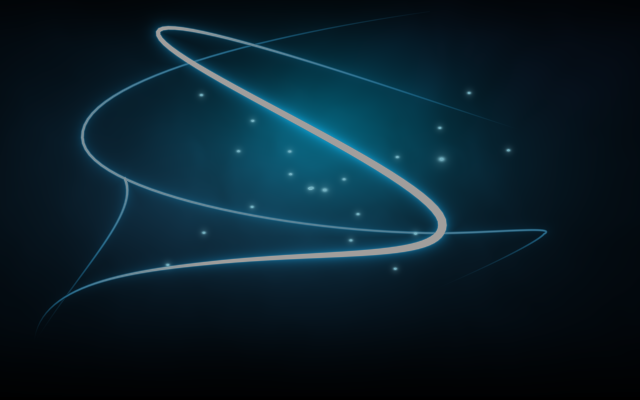
Write a WebGL 2 fragment shader that draws this background.

```glsl
#version 300 es
precision highp float;
// Glowing tapered ribbons looping over a smoky teal and navy backdrop with sparks.
uniform vec2 u_resolution;
out vec4 fragColor;

float hash(vec2 p) {
    return fract(sin(dot(p, vec2(127.1, 311.7))) * 43758.5);
}

float noise(vec2 p) {
    vec2 i = floor(p), f = fract(p);
    f = f * f * (3.0 - 2.0 * f);
    return mix(mix(hash(i), hash(i + vec2(1, 0)), f.x),
               mix(hash(i + vec2(0, 1)), hash(i + vec2(1, 1)), f.x), f.y);
}

float fbm(vec2 p) {
    float sum = 0.0, amp = 0.5;
    for (int i = 0; i < 4; i++) {
        sum += amp * noise(p);
        p = mat2(1.6, 1.2, -1.2, 1.6) * p + 3.7;
        amp *= 0.5;
    }
    return sum;
}

// Soft elliptical pool of light
float pool(vec2 p, vec2 center, vec2 radius) {
    vec2 q = (p - center) / radius;
    return exp(-dot(q, q));
}

vec2 bezier(vec2 a, vec2 b, vec2 c, vec2 d, float t) {
    float s = 1.0 - t;
    return s * s * s * a + 3.0 * s * s * t * b + 3.0 * s * t * t * c + t * t * t * d;
}

// Tapered cubic stroke; light holds glow, coverage and paleness
void ribbon(vec2 p, vec2 a, vec2 b, vec2 c, vec2 d, float w0, float w1, inout vec3 light) {
    const float STEPS = 28.0;
    float nearest = 1e3, along = 0.0;
    vec2 start = a;
    for (float i = 1.0; i <= STEPS; i++) {
        vec2 end = bezier(a, b, c, d, i / STEPS), seg = end - start;
        float h = clamp(dot(p - start, seg) / dot(seg, seg), 0.0, 1.0);
        float dist = length(p - start - seg * h);
        if (dist < nearest) {
            nearest = dist;
            along = (i - 1.0 + h) / STEPS;
        }
        start = end;
    }
    float width = mix(w0, w1, along), soft = 1.0 / u_resolution.y;
    float cover = 1.0 - smoothstep(max(width - soft, 0.0), width + soft, nearest);
    float halo = exp(-max(nearest - width, 0.0) / 0.012) * smoothstep(0.0, 0.008, width);
    light = max(light, vec3(halo, cover * smoothstep(0.0, 0.0025, width),
                            cover * smoothstep(0.001, 0.0055, width)));
}

float spark(vec2 p, vec2 center, float size) {
    return pool(p, center, size * vec2(1.2, 0.85)) + 0.2 * pool(p, center, size * vec2(2.8));
}

void main() {
    vec2 p = gl_FragCoord.xy / u_resolution.y;

    // Backdrop pools
    vec3 col = vec3(0.006, 0.02, 0.035);
    col += vec3(0.035, 0.12, 0.17) * pool(p, vec2(0.7, 0.56), vec2(0.72, 0.36));
    col += vec3(0.035, 0.06, 0.08) * pool(p, vec2(0.65, 0.5), vec2(0.45, 0.2));
    col += vec3(-0.03, 0.19, 0.21) * pool(p, vec2(0.83, 0.66), vec2(0.33, 0.2));

    // Smoke, strongest at the upper right
    float smoke = fbm(p * 4.0 + 1.5 * fbm(p * 3.0));
    col *= 0.8 + 0.4 * smoke;
    col += vec3(0.03, 0.03, 0.08) * smoke * pool(p, vec2(1.25, 0.85), vec2(0.3, 0.17));
    col *= smoothstep(-0.08, 0.22, p.y) * (1.0 - 0.5 * smoothstep(0.88, 1.04, p.y));

    // Broad bright loop
    vec3 light = vec3(0);
    vec2 crest = vec2(0.396, 0.912), bend = vec2(1.106, 0.437);
    vec2 under = vec2(0.521, 0.342), tail = vec2(0.085, 0.142);
    ribbon(p, vec2(1.313, 0.671), vec2(1.0, 0.771), vec2(0.365, 0.996), crest, 0.0, 0.006, light);
    ribbon(p, crest, vec2(0.427, 0.829), vec2(1.117, 0.544), bend, 0.006, 0.0115, light);
    ribbon(p, bend, vec2(1.104, 0.35), vec2(0.833, 0.375), under, 0.0115, 0.005, light);
    ribbon(p, under, vec2(0.292, 0.319), vec2(0.096, 0.281), tail, 0.005, 0.0, light);

    // Slender loop and its branch
    vec2 left = vec2(0.206, 0.656), cross = vec2(1.104, 0.417), tip = vec2(1.36, 0.415);
    ribbon(p, vec2(1.073, 0.971), vec2(0.688, 0.917), vec2(0.198, 0.802), left, 0.0003, 0.004, light);
    ribbon(p, left, vec2(0.21, 0.521), vec2(0.729, 0.417), cross, 0.004, 0.0028, light);
    ribbon(p, cross, vec2(1.25, 0.419), vec2(1.396, 0.435), tip, 0.0028, 0.002, light);
    ribbon(p, tip, vec2(1.344, 0.396), vec2(1.229, 0.337), vec2(1.073, 0.271), 0.002, 0.0, light);
    ribbon(p, vec2(0.312, 0.554), vec2(0.35, 0.469), vec2(0.208, 0.337), tail, 0.004, 0.0, light);

    col += vec3(0.02, 0.2, 0.28) * light.x;
    col = mix(col, mix(vec3(0.12, 0.43, 0.58), vec3(0.63, 0.62, 0.61), light.z), light.y);

    // Scattered sparks and two larger accents
    float sparks = spark(p, vec2(1.104, 0.602), 0.007) + spark(p, vec2(0.812, 0.525), 0.006);
    for (float i = 0.0; i < 19.0; i++) {
        vec2 h = fract(i * vec2(0.755, 0.57) + 0.3);
        float angle = 6.2832 * h.x;
        vec2 center = vec2(0.78, 0.53) + vec2(0.6, 0.32) * h.y * vec2(cos(angle), sin(angle));
        sparks += spark(p, center, 0.0042);
    }
    col = mix(col, vec3(0.5, 0.74, 0.8), min(sparks, 1.0) * 0.9);

    // Dark lower rim
    col *= smoothstep(0.004, 0.011, p.y);
    fragColor = vec4(col, 1.0);
}
```
